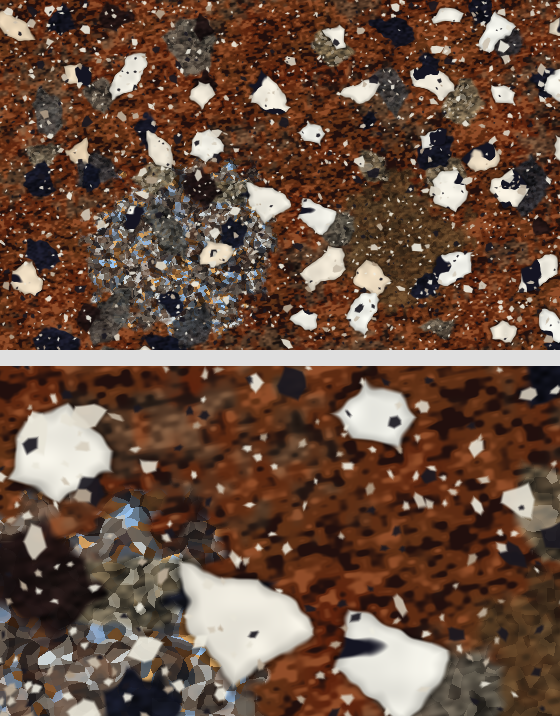
Top, the full canvas; bottom, a detail of the centre.
Give the GLSL for this texture, as a Shadertoy shader.

```glsl
vec3 hash3(vec3 p) {
    p = fract(p * vec3(.1031, .1030, .0973));
    p += dot(p, p.yxz + 33.33);
    return fract((p.xxy + p.yxx) * p.zyx);
}

float noise(vec2 p, float seed) {
    vec2 i = floor(p), f = fract(p);
    f = f * f * (3. - 2. * f);
    float a = hash3(vec3(i, seed)).x, b = hash3(vec3(i + vec2(1, 0), seed)).x;
    float c = hash3(vec3(i + vec2(0, 1), seed)).x, d = hash3(vec3(i + 1., seed)).x;
    return mix(mix(a, b, f.x), mix(c, d, f.x), f.y);
}

mat2 rotation(float a) {
    return mat2(cos(a), -sin(a), sin(a), cos(a));
}

// Scattered irregular polygons: x = signed distance, yz = random values of the grain
vec3 grains(vec2 p, float cells, float chance, float size, float seed) {
    vec3 best = vec3(1, 0, 0);
    p *= cells;
    for (int n = 0; n < 9; n++) {
        vec2 cell = floor(p) + vec2(n % 3, n / 3) - 1.;
        vec3 place = hash3(vec3(cell, seed));
        if (place.z > chance) continue;
        vec3 form = hash3(vec3(cell, seed + 7.));
        vec2 q = rotation((form.x - .5) * 2.6) * (p - cell - .2 - .6 * place.xy);
        float stretch = mix(1., 1.4, form.y * form.y);
        q *= vec2(1. / stretch, stretch);
        float d = -9.;
        for (int k = 0; k < 6; k++) {
            vec3 side = hash3(vec3(cell + float(k) * 17., seed + 13.));
            float a = (float(k) + .8 * side.x) * 1.047;
            d = max(d, dot(q, vec2(cos(a), sin(a))) - size * mix(.55, 1., form.z) * mix(.65, 1.1, side.y));
        }
        d /= cells;
        if (d < best.x) best = vec3(d, hash3(vec3(cell, seed + 23.)).xy);
    }
    return best;
}

// Random values of the nearest crystal in a packed mosaic
vec3 mosaic(vec2 p, float seed) {
    vec3 value = vec3(0);
    float nearest = 9.;
    for (int n = 0; n < 9; n++) {
        vec2 cell = floor(p) + vec2(n % 3, n / 3) - 1.;
        vec3 h = hash3(vec3(cell, seed));
        float d = length(p - cell - h.xy);
        if (d < nearest) {
            nearest = d;
            value = hash3(vec3(cell, seed + 5.));
        }
    }
    return value;
}

float cover(float d, float blur) {
    blur = max(blur, .8 / iResolution.y);
    return 1. - smoothstep(-blur, blur, d);
}

void mainImage(out vec4 fragColor, in vec2 fragCoord) {
    vec2 p = fragCoord / iResolution.y + 2.;
    vec2 wobble = vec2(noise(p * 26., 1.), noise(p * 26., 2.)) - .5;
    wobble += .6 * (vec2(noise(p * 70., 3.), noise(p * 70., 4.)) - .5);
    vec2 w = p + .014 * wobble;

    // Rusty groundmass with fine, nearly horizontal streaks
    vec2 flow = rotation(.2) * p * vec2(.75, 1.15);
    float fine = .42 * noise(flow * 150., 5.) + .33 * noise(flow * 75., 6.) + .25 * noise(flow * 24., 7.);
    float tone = .48 + 2. * (fine - .5) + .35 * (noise(flow * 6., 8.) - .5);
    vec3 rust = mix(vec3(.36, .13, .05), vec3(.37, .20, .09), noise(p * 14., 9.));
    vec3 color = mix(vec3(.13, .06, .05), rust, smoothstep(.05, .42, tone));
    color = mix(color, vec3(.56, .30, .16), smoothstep(.5, .95, tone));
    float murk = smoothstep(.5, .8, .6 * noise(flow * 9., 10.) + .4 * noise(p * 60., 11.));
    color = mix(color, vec3(.31, .25, .19) * (.5 + tone), .7 * murk);

    // Olive aggregate and pale crystal aggregate
    vec3 crystal = mosaic(w * 52., 12.);
    vec3 bits = mosaic(w * 95., 14.);
    float olive = length((w - vec2(3.15, 2.31)) / vec2(.17, .18)) - 1. + .5 * wobble.x;
    vec3 oliveColor = mix(vec3(.17, .12, .07), vec3(.46, .35, .21), .5 * bits.x + .5 * tone);
    color = mix(color, oliveColor, .8 * cover(olive, .15));
    vec2 q = rotation(.45) * (w - vec2(2.53, 2.29)) / vec2(.28, .23);
    float pale = length(q) - 1. + .4 * wobble.y;
    float light = mix(crystal.x, bits.x, .45);
    vec3 paleColor = mix(vec3(.12, .11, .11), vec3(.43, .40, .36), smoothstep(.1, .6, light));
    paleColor = mix(paleColor, vec3(.83, .87, .88), smoothstep(.58, .85, light));
    paleColor *= mix(vec3(1), mix(vec3(.75, .92, 1.12), vec3(1.15, .85, .5), step(.6, bits.y)), step(.55, crystal.y));
    color = mix(color, paleColor, cover(pale, .09) * mix(.65, 1., crystal.z));

    // Murky rock fragments
    vec3 rock = grains(w, 5., .42, .36, 31.);
    vec3 rockColor = mix(vec3(.11, .13, .16), vec3(.40, .36, .27), rock.y) * (.4 + tone + .5 * bits.x);
    rockColor = mix(rockColor, vec3(.68, .65, .57), step(.8, bits.z) * rock.y * .8);
    color = mix(color, rockColor, .85 * cover(rock.x, .006));

    // Opaque, blue-black grains
    vec3 dark = grains(p + .024 * wobble, 6.3, .34, .33, 61.);
    vec3 darkColor = mix(vec3(.06, .07, .12), vec3(.10, .06, .06), step(.6, dark.y));
    color = mix(color, darkColor * (.6 + .9 * tone), .95 * cover(dark.x, .004));

    // Bright quartz grains, some with dark inclusions
    vec3 quartz = grains(w, 6., .5, .34, 91.);
    vec3 quartzColor = mix(vec3(.95, .95, .92), vec3(.92, .83, .70), quartz.y * quartz.y);
    quartzColor *= .93 + .12 * noise(p * 45., 16.) - .16 * smoothstep(-.012, 0., quartz.x);
    float hole = smoothstep(.66, .72, noise(w * 25., 17.)) * step(.55, quartz.z);
    quartzColor = mix(quartzColor, vec3(.08, .08, .13), hole);
    color *= 1. - .35 * cover(quartz.x - .004, .004);
    color = mix(color, quartzColor, cover(quartz.x, .0025));

    // Small chips and tiny specks
    for (int i = 0; i < 3; i++) {
        float level = float(i);
        vec3 chip = grains(p + .005 * wobble, 19. * exp2(level), .15, .3, 121. + 40. * level);
        vec3 chipColor = mix(vec3(.93, .92, .87), vec3(.66, .58, .49), chip.y * chip.y);
        chipColor = mix(chipColor, vec3(.10, .09, .12), step(.76, chip.z));
        color = mix(color, chipColor, .92 * cover(chip.x, .0018));
    }
    fragColor = vec4(color, 1);
}
```
